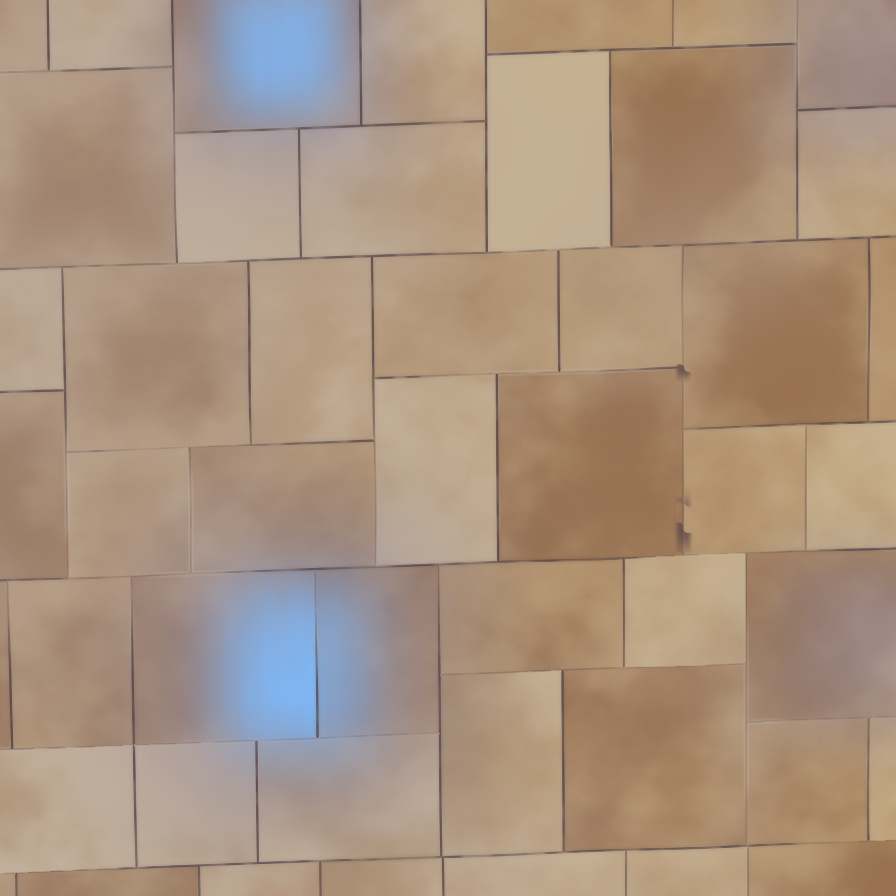
Reproduce this texture procedurally as a Shadertoy shader.

```glsl
// Glazed clay floor: rows of square blocks, each split into four tiles (3x3, 2x3,
// 2x2 and 3x2 fifths of a block), slightly tilted and in perspective, with
// mottled glaze, thin uneven joints and bluish window reflections.

float hash(vec2 p) {
    vec3 q = fract(vec3(p.xyx) * 0.1031);
    q += dot(q, q.yzx + 33.33);
    return fract((q.x + q.y) * q.z);
}

float noise(vec2 p) {
    vec2 i = floor(p), f = fract(p);
    f = f * f * (3.0 - 2.0 * f);
    return mix(mix(hash(i), hash(i + vec2(1, 0)), f.x),
               mix(hash(i + vec2(0, 1)), hash(i + vec2(1, 1)), f.x), f.y);
}

float fbm(vec2 p) {
    float sum = 0.0, amp = 0.53;
    for (int i = 0; i < 4; i++) {
        sum += amp * noise(p);
        p = mat2(1.6, 1.2, -1.2, 1.6) * p + 7.3;
        amp *= 0.5;
    }
    return sum;
}

// Soft rounded patch of light
float glow(vec2 p, vec2 centre, vec2 radius) {
    vec2 d = abs(p - centre) / radius;
    return exp(-dot(d * d, d));
}

void mainImage(out vec4 fragColor, in vec2 fragCoord) {
    vec2 p = fragCoord / iResolution.xy;
    p.y = 1.0 - p.y;
    float pixel = 1.0 / iResolution.y;

    // Floor coordinates: tilted rows that shrink a little towards the bottom
    vec2 q = p + 0.002 * (vec2(noise(p * 9.0), noise(p * 9.0 + 40.0)) - 0.5);
    float t = q.y + 0.037 * q.x - 0.3014;
    float v = 1.0 + t * (2.787 + 0.273 * t);
    float row = floor(v);
    float blockWidth = 0.349 - 0.009 * q.y;
    float shift = row < 0.5 ? -0.165 : row < 1.5 ? 0.205 : row < 2.5 ? 0.0 : 0.395;
    float u = (q.x - 0.833) / blockWidth + shift;
    float block = floor(u);
    vec2 f = vec2(u - block, v - row);

    // Split the block in four; the tall half alternates between top and bottom
    bool tallTop = mod(block, 2.0) < 0.5 || (row == 2.0 && block == -3.0);
    float splitY = (tallTop ? 0.6 : 0.4) - 0.015 * row;
    bool top = f.y < splitY;
    bool wideFirst = top && !(row == 3.0 && block > -1.5);
    float splitX = wideFirst ? 0.6 : 0.4;
    bool right = f.x > splitX;
    vec2 lo = vec2(right ? splitX : 0.0, top ? 0.0 : splitY);
    vec2 hi = vec2(right ? 1.0 : splitX, top ? splitY : 1.0);
    vec2 size = hi - lo;
    bool large = min(size.x, size.y) > 0.5;
    vec2 id = vec2(block, row) * 2.0 + vec2(right, top) + 20.0;
    vec2 gap = min(f - lo, hi - f) * vec2(blockWidth, 0.342);
    float edge = min(gap.x, gap.y);

    // Glaze: large squares fire darker, most strongly in the middle
    float seed = hash(id);
    float cloud = fbm(p * 8.0 + id * 17.0) - 0.5;
    float grain = fbm(p * vec2(30.0, 36.0) + id * 5.0) - 0.5;
    float middle = smoothstep(0.0, 0.08, edge);
    float tone = large ? 0.74 + 0.12 * seed : 0.02 + 0.66 * seed;
    tone += 0.75 * cloud + 0.24 * grain + (large ? 0.2 : 0.1) * (middle - 0.5);
    tone = clamp(tone, 0.0, 1.0);
    vec3 cream = vec3(0.765, 0.69, 0.585);
    vec3 ochre = vec3(0.70, 0.585, 0.455);
    vec3 brown = vec3(0.585, 0.445, 0.335);
    vec3 color = mix(cream, ochre, smoothstep(0.0, 0.5, tone));
    color = mix(color, brown, smoothstep(0.4, 1.0, tone));
    color *= mix(vec3(0.99, 1.0, 1.05), vec3(1.02, 1.0, 0.93), p.x);

    // Pale greyish haze, patchy and stronger near tile borders
    float haze = smoothstep(0.35, 0.75, fbm(p * 3.5 + 11.0)) * (1.1 - p.x * 0.5);
    color = mix(color, vec3(0.735, 0.67, 0.615), 0.5 * haze * (1.0 - 0.4 * middle));

    // Window reflections: mauve fringe around a blue core, weaker on small tiles
    vec2 upper = vec2(0.315, 0.05), lower = vec2(0.33, 0.75);
    float fringe = max(glow(p, upper, vec2(0.14, 0.16)), glow(p, lower, vec2(0.19, 0.2)));
    fringe = max(fringe, 0.9 * glow(p, vec2(0.98, 0.06), vec2(0.13, 0.12)));
    fringe = max(fringe, 0.9 * glow(p, vec2(0.99, 0.72), vec2(0.14, 0.11)));
    float core = max(0.9 * glow(p, upper, vec2(0.075, 0.085)), glow(p, lower, vec2(0.092, 0.105)));
    float streak = noise(p * vec2(90.0, 9.0)) - 0.5;
    core *= (large ? 1.0 : 0.7) * (0.92 + 0.5 * cloud + 0.1 * streak);
    color = mix(color, vec3(0.59, 0.535, 0.575) - 0.2 * cloud, 0.7 * fringe);
    color = mix(color, vec3(0.50, 0.71, 0.95), clamp(core, 0.0, 1.0));

    // Joints: crisp upright hairlines, ragged level ones, some almost closed
    bool level = gap.y < gap.x;
    float slow = smoothstep(0.25, 0.75, noise(p * 5.0 + (level ? 31.0 : 2.0)));
    float ragged = smoothstep(0.2, 0.7, noise(p * 65.0));
    float depth = level ? (0.2 + 0.55 * slow) * (0.4 + 0.6 * ragged)
                        : (0.25 + 0.6 * slow) * (0.8 + 0.2 * ragged);
    float lip = smoothstep(0.0045, 0.0015, edge) * smoothstep(0.55, 0.85, noise(p * 14.0));
    color = mix(color, vec3(0.76, 0.70, 0.64), 0.3 * lip);
    color *= 1.0 - 0.06 * smoothstep(0.006, 0.0, edge) * slow;
    float halfWidth = 0.0002 + 0.0004 * slow;
    float joint = depth * (1.0 - smoothstep(halfWidth, halfWidth + max(pixel, 0.0014), edge));

    // Chipped glaze along one joint
    float chip = smoothstep(0.5, 0.62, noise(p * 95.0)) * smoothstep(0.012, 0.004, gap.x);
    chip *= max(glow(p, vec2(0.768, 0.585), vec2(0.02, 0.028)), glow(p, vec2(0.765, 0.41), vec2(0.012)));
    joint = max(joint, 0.75 * chip);
    color = mix(color, vec3(0.34, 0.27, 0.28), joint);

    fragColor = vec4(clamp(color, 0.0, 1.0), 1.0);
}
```
